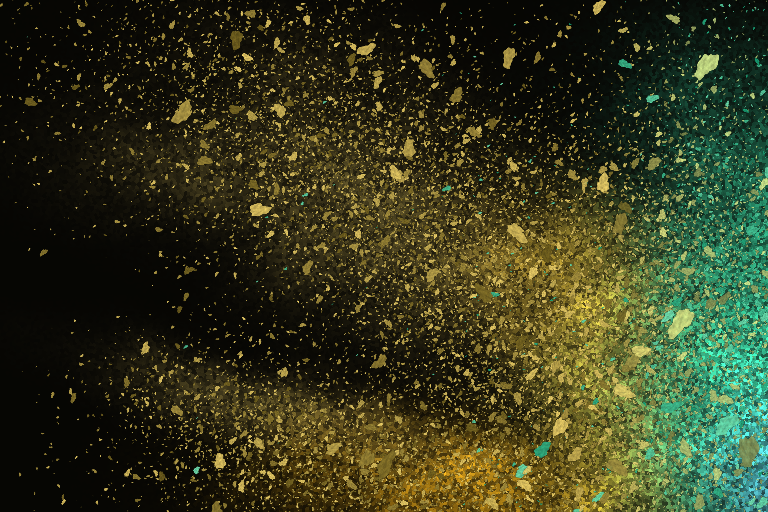
Write a WebGL 2 fragment shader that draws this background.

```glsl
#version 300 es
precision highp float;

uniform vec2 u_resolution;
out vec4 fragColor;

#define LAYERS 6
#define FINEST_CELL 0.008
#define LAYER_GROWTH 1.55
#define GRAIN_CELL 0.0065
#define GRAIN_DEPTH 1.1
#define WARP 0.04
#define NIGHT vec3(0.024, 0.022, 0.012)
#define SMOKE vec3(0.20, 0.175, 0.085)
#define GOLD vec3(0.46, 0.36, 0.09)
#define AMBER vec3(0.46, 0.33, 0.04)
#define TEAL vec3(0.17, 0.69, 0.52)
#define BLUE vec3(0.28, 0.66, 0.72)

vec3 hash3(vec2 p) {
    vec3 q = vec3(dot(p, vec2(127.1, 311.7)), dot(p, vec2(269.5, 183.3)), dot(p, vec2(419.2, 371.9)));
    return fract(sin(q) * 43758.5);
}

// Coordinates along and across an axis at the given angle
vec2 turn(vec2 d, float angle) {
    float c = cos(angle), s = sin(angle);
    return vec2(c * d.x + s * d.y, c * d.y - s * d.x);
}

// Soft elliptical falloff
float blob(vec2 p, vec2 centre, vec2 radius, float angle) {
    vec2 d = turn(p - centre, angle) / radius;
    return exp(-dot(d, d));
}

// Layered sines, about -1 to 1
float billow(vec2 p) {
    float sum = 0.0, gain = 0.5;
    for (int i = 0; i < 4; i++) {
        sum += gain * sin(p.x + 1.3 * sin(p.y)) * cos(p.y + 0.9 * sin(p.x));
        p = turn(p, 0.9) * 1.9 + 2.3;
        gain *= 0.55;
    }
    return sum;
}

// Random value of the nearest scattered point
float cellular(vec2 p) {
    float nearest = 2.0, value = 0.0;
    vec2 id = floor(p);
    for (int j = -1; j <= 1; j++)
        for (int i = -1; i <= 1; i++) {
            vec2 cell = id + vec2(i, j);
            vec3 h = hash3(cell);
            float d = length(cell + h.xy - p);
            if (d < nearest) { nearest = d; value = h.z; }
        }
    return value;
}

// How thickly flakes fill each region
float density(vec2 p) {
    float d = 1.1 * blob(p, vec2(1.06, 0.40), vec2(0.38, 0.20), -0.55);
    d += 0.60 * blob(p, vec2(0.62, 0.72), vec2(0.44, 0.22), -0.4);
    d += 0.80 * blob(p, vec2(0.90, 0.08), vec2(0.46, 0.15), 0.0);
    d += 0.50 * blob(p, vec2(0.46, 0.18), vec2(0.23, 0.12), -0.35);
    d += 0.75 * blob(p, vec2(1.40, 0.46), vec2(0.22, 0.34), 0.0);
    return d + 0.06 * smoothstep(0.2, 0.7, p.x);
}

// One layer of ragged, tilted flakes: colour and coverage
vec4 flakes(vec2 p, float size, float abundance, float seed) {
    vec2 g = p / size, id = floor(g);
    float soft = 0.6 / (u_resolution.y * size);
    vec4 result = vec4(0.0);
    for (int j = -1; j <= 1; j++)
        for (int i = -1; i <= 1; i++) {
            vec2 cell = id + vec2(i, j);
            vec3 place = hash3(cell + seed), look = hash3(cell + seed + 57.3);
            vec2 centre = cell + place.xy, spot = centre * size;
            if (place.z > abundance * density(spot)) continue;
            vec2 d = turn(g - centre, -0.6 + 4.0 * (look.z - 0.5));
            d.y *= mix(1.1, 2.4, look.y);
            float radius = mix(0.18, 0.46, look.x * look.x);
            float a = atan(d.y, d.x + 1e-5);
            float rim = radius * (1.0 + 0.2 * sin(2.0 * a + 6.3 * look.y) + 0.15 * sin(3.0 * a + 9.0 * look.x)
                + 0.07 * sin(8.0 * a + 5.0 * look.z));
            float cover = 1.0 - smoothstep(-soft, soft, length(d) - rim);
            // Gold on the left, paler and more minty to the right
            float chance = 0.04 * step(0.9, spot.x) + 0.45 * smoothstep(1.2, 1.5, spot.x);
            float shade = fract(look.x * 7.0 + look.y * 5.0);
            vec3 gold = mix(vec3(0.40, 0.34, 0.10), vec3(0.90, 0.79, 0.40), shade);
            gold = mix(gold, vec3(0.63, 0.74, 0.46) * (0.75 + 0.5 * shade), 0.8 * smoothstep(1.15, 1.4, spot.x));
            vec3 mint = mix(vec3(0.08, 0.58, 0.42), vec3(0.42, 0.84, 0.66), shade);
            vec3 colour = mix(gold, mint, step(fract(look.z * 13.0), chance));
            colour *= 1.0 + 0.22 * billow(5.0 * d / radius + 9.0 * look.xy);
            result = mix(result, vec4(colour, 1.0), cover);
        }
    return result;
}

void main() {
    vec2 p = gl_FragCoord.xy / u_resolution.y;
    p.x += 0.5 * (1.5 - u_resolution.x / u_resolution.y);
    vec2 q = p + WARP * vec2(billow(p * 9.0), billow(p * 9.0 + 4.7));
    float cloud = 1.0 + 0.5 * billow(p * 17.0 + 1.7);

    // Smoke and glowing dust
    float smoke = blob(q, vec2(0.80, 0.52), vec2(0.30, 0.17), -0.4);
    smoke += 0.6 * blob(q, vec2(0.42, 0.67), vec2(0.27, 0.10), -0.1);
    smoke += 0.35 * blob(q, vec2(0.62, 0.80), vec2(0.30, 0.14), -0.3);
    smoke += 1.1 * blob(q, vec2(0.56, 0.19), vec2(0.31, 0.055), -0.28);
    vec3 dust = SMOKE * smoke;
    dust += GOLD * blob(q, vec2(1.14, 0.42), vec2(0.19, 0.15), -0.4);
    dust += GOLD * 0.95 * blob(q, vec2(1.23, 0.17), vec2(0.14, 0.22), 0.0);
    dust += AMBER * blob(q, vec2(0.99, 0.04), vec2(0.25, 0.11), 0.0);
    dust += AMBER * 0.4 * blob(q, vec2(0.68, 0.07), vec2(0.24, 0.10), 0.0);
    dust += TEAL * 0.17 * blob(q, vec2(1.40, 0.76), vec2(0.22, 0.18), 0.0);

    // Teal powder with a blue corner
    float powder = 1.1 * blob(q, vec2(1.50, 0.20), vec2(0.25, 0.30), 0.0);
    powder += 0.36 * blob(q, vec2(1.52, 0.58), vec2(0.22, 0.22), 0.0);
    vec3 powderColour = mix(TEAL, BLUE, blob(q, vec2(1.52, 0.05), vec2(0.13, 0.18), 0.0));
    vec3 colour = mix(dust * cloud, powderColour * mix(1.0, cloud, 0.6), min(powder, 1.0));
    float grain = 1.0 + GRAIN_DEPTH * (cellular(p / GRAIN_CELL) - 0.5);
    colour = NIGHT + colour * grain;

    // Flakes, from fine grit to large chips
    float size = FINEST_CELL;
    for (int i = 0; i < LAYERS; i++) {
        float abundance = 1.1 * pow(0.66, float(i));
        vec4 chip = flakes(p, size, abundance, 19.7 * float(i + 1));
        colour = mix(colour, chip.rgb, 0.92 * chip.a);
        size *= LAYER_GROWTH;
    }
    fragColor = vec4(clamp(colour, 0.0, 1.0), 1.0);
}
```
